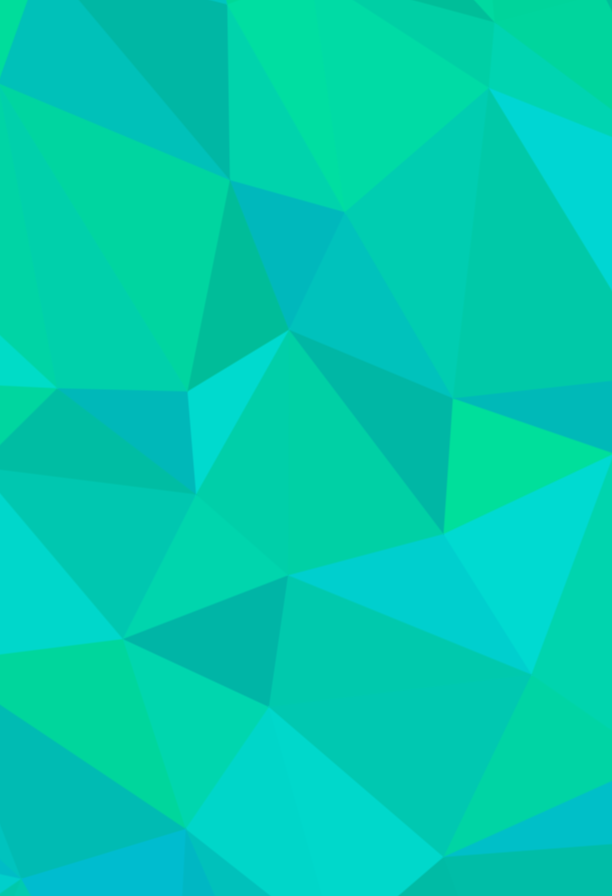
Give the GLSL for this background, as a Shadertoy shader.

```glsl
// Low-poly background of flat green, turquoise and cyan triangles.
// A jittered grid gives the corners; each quad is split along its better
// diagonal, and every triangle takes a tone that drifts bluer downwards.

float hash(vec2 p) {
    return fract(sin(dot(p, vec2(127.1, 311.7))) * 43758.5453);
}

// Displaced grid corner, in units of the canvas height
vec2 corner(vec2 id) {
    vec2 jitter = vec2(hash(id + 17.3), hash(id + 61.9)) - 0.5;
    return (id + 0.78 * jitter) * vec2(0.185, 0.21);
}

float cross2(vec2 a, vec2 b) {
    return a.x * b.y - a.y * b.x;
}

float area(vec2 a, vec2 b, vec2 c) {
    return 0.5 * cross2(b - a, c - a);
}

// Signed distance to the line a-b, positive on its left
float edge(vec2 p, vec2 a, vec2 b) {
    return cross2(b - a, p - a) / length(b - a);
}

float coverage(vec2 p, vec2 a, vec2 b, vec2 c) {
    float inside = min(edge(p, a, b), min(edge(p, b, c), edge(p, c, a)));
    float soft = max(0.0015, 0.7 / iResolution.y);
    return smoothstep(-soft, soft, inside);
}

// Tones ordered from green to cyan, each as wide as its share
vec3 palette(float t) {
    vec3 tone = vec3(0.0, 0.845, 0.62);
    if (t > 0.17) tone = vec3(0.0, 0.73, 0.63);
    if (t > 0.32) tone = vec3(0.0, 0.81, 0.67);
    if (t > 0.64) tone = vec3(0.0, 0.75, 0.73);
    if (t > 0.81) tone = vec3(0.0, 0.84, 0.80);
    if (t > 0.92) tone = vec3(0.0, 0.74, 0.79);
    return tone;
}

vec3 triangleColor(vec2 id, float half_, vec2 center) {
    // Evenly spread rank, so that neighbours differ
    float rank = fract(dot(id, vec2(0.618, 0.355)) + 0.43 * half_
                     + 0.25 * hash(id + 5.7 * half_));
    float t = mix(rank, clamp(1.0 - center.y, 0.0, 1.0), 0.33);
    vec2 shade = vec2(hash(id + 31.1 + half_ * 9.2), hash(id + 83.5 + half_ * 4.6)) - 0.5;
    return palette(smoothstep(0.0, 1.0, t)) + vec3(0.0, 0.06 * shade);
}

void mainImage(out vec4 fragColor, in vec2 fragCoord) {
    vec2 p = fragCoord / iResolution.y;
    vec2 base = floor(p / vec2(0.185, 0.21));
    vec4 sum = vec4(0.0);

    for (int j = -1; j <= 1; j++) {
        for (int i = -1; i <= 1; i++) {
            vec2 id = base + vec2(i, j);
            vec2 a = corner(id);
            vec2 b = corner(id + vec2(1, 0));
            vec2 c = corner(id + vec2(1, 1));
            vec2 d = corner(id + vec2(0, 1));

            // Turn the quad if its other diagonal avoids a thin triangle
            if (min(area(b, c, d), area(b, d, a)) > min(area(a, b, c), area(a, c, d))) {
                vec2 first = a;
                a = b; b = c; c = d; d = first;
            }

            float lower = coverage(p, a, b, c);
            float upper = coverage(p, a, c, d);
            sum += lower * vec4(triangleColor(id, 0.0, (a + b + c) / 3.0), 1.0);
            sum += upper * vec4(triangleColor(id, 1.0, (a + c + d) / 3.0), 1.0);
        }
    }
    fragColor = vec4(sum.rgb / max(sum.a, 0.0001), 1.0);
}
```
